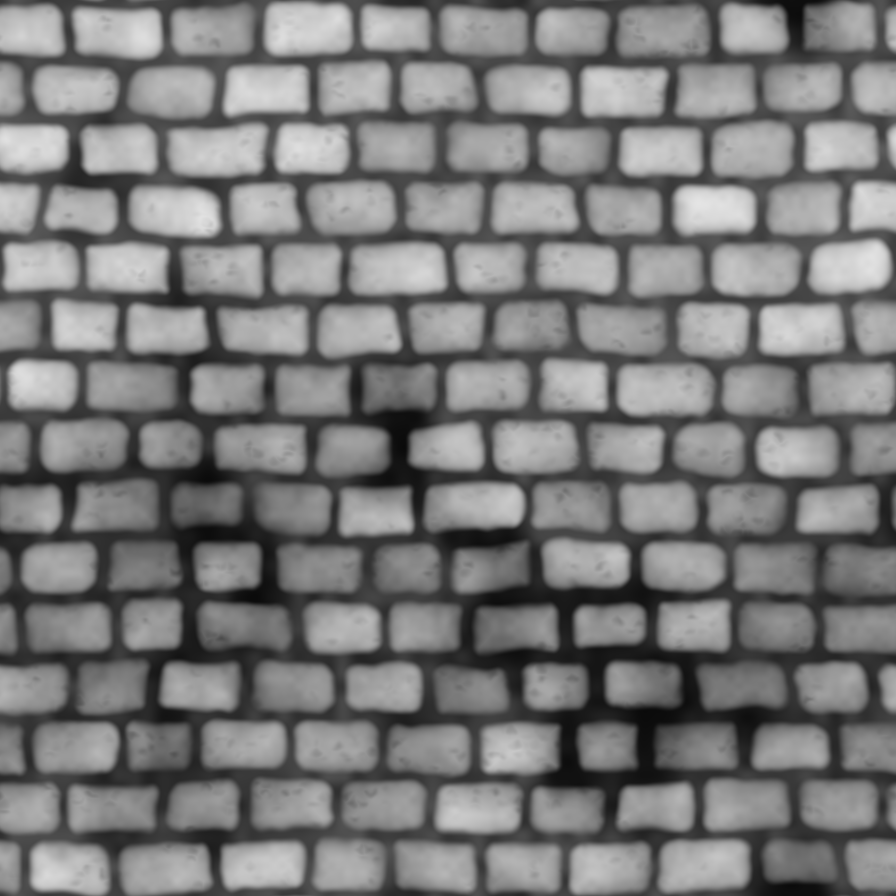
Give the GLSL for this texture, as a three.js fragment shader.

```glsl
// Grey cobbled wall: 15 staggered courses of 10 soft, rounded stones with dark joints.
// Each stone is a rounded box between jittered joints, bent by wrapping noise,
// then shaded with a dome, a random tilt, mottling, pits and broad dark stains.

varying vec2 vUv;

const float TAU = 6.28319;
const float ROWS = 15.0;
const float COLS = 10.0;
const float STAGGER = 8.0 / 15.0;   // whole number of stones after all rows
const float FIRST_SHIFT = 0.65;
const float SLIP_ROW = 5.0;         // course where the bond slips, then recovers
const float SLIP = 0.6;             // in stone widths, as are the next two
const float JOINT_JITTER = 0.2;
const float JOINT_SLANT = 0.1;      // per row
const float HALF_GAP = 0.002;       // in row heights, as are the next four
const float GAP_VARIATION = 0.03;
const float JOINT_SOFTNESS = 0.092;
const float WARP = 0.1;
const float FINE_WARP = 0.035;
const float STONE_TONE = 0.575;
const float TONE_VARIATION = 0.2;
const float TILT = 0.24;
const float DOME = 0.11;
const float MORTAR_TONE = 0.25;
const float BROAD_SHADE = 0.075;
const float PIT_CELLS = 110.0;
const float PIT_DEPTH = 0.1;

float hash(vec2 p) {
  p = fract(p * vec2(0.1031, 0.1137) + 0.137);
  p += dot(p, p.yx + 33.33);
  return fract((p.x + p.y) * p.x * 17.31 + p.y * 5.73);
}

// Value noise that wraps after n cells
float noise(vec2 uv, float n) {
  vec2 p = uv * n;
  vec2 i = floor(p);
  vec2 f = fract(p);
  f = f * f * (3.0 - 2.0 * f);
  vec2 a = mod(i, n);
  vec2 b = mod(i + 1.0, n);
  return mix(mix(hash(a), hash(vec2(b.x, a.y)), f.x),
             mix(hash(vec2(a.x, b.y)), hash(b), f.x), f.y);
}

vec2 noise2(vec2 uv, float n) {
  return vec2(noise(uv, n), noise(uv + vec2(0.37, 0.61), n)) - 0.5;
}

// Sparse cellular spots, 1 at the centre of a pit
float pits(vec2 uv) {
  vec2 p = uv * PIT_CELLS + 0.7 * noise2(uv, 120.0);
  vec2 cell = floor(p);
  float spot = 0.0;
  for (int y = -1; y <= 1; y++) {
    for (int x = -1; x <= 1; x++) {
      vec2 c = cell + vec2(float(x), float(y));
      vec2 id = mod(c, PIT_CELLS);
      vec2 centre = c + 0.2 + 0.6 * vec2(hash(id + 11.0), hash(id + 47.0));
      float present = smoothstep(0.75, 1.0, hash(id + 83.0));
      vec2 away = (p - centre) * vec2(0.8, 1.1);
      spot = max(spot, present * smoothstep(0.85, 0.0, length(away)));
    }
  }
  return spot;
}

// Position of a slanted vertical joint, in stone widths
float joint(float i, float row, float y) {
  vec2 id = vec2(mod(i, COLS), row + 20.0);
  return i + JOINT_JITTER * (hash(id) - 0.5) + JOINT_SLANT * y * (hash(id + 60.0) - 0.5);
}

float roundedBox(vec2 p, vec2 halfSize, float radius) {
  vec2 q = abs(p) - halfSize + radius;
  return length(max(q, 0.0)) + min(max(q.x, q.y), 0.0) - radius;
}

void main() {
  vec2 uv = vUv;

  // Broad light and stains, stronger along a falling diagonal
  float broad = sin(TAU * (uv.y - 0.56)) + 0.45 * sin(TAU * (uv.x - uv.y));
  float diagonal = pow(0.5 + 0.5 * cos(TAU * (uv.x + uv.y - 0.9)), 5.0);
  float blotch = noise(uv, 9.0) * 0.65 + noise(uv + 0.21, 18.0) * 0.35;
  float stain = smoothstep(0.56, 0.98, blotch + 0.17 * diagonal - 0.05 * broad);

  // Bent grid, one cell per stone
  vec2 p = uv * ROWS + WARP * noise2(uv, 23.0) + FINE_WARP * noise2(uv, 70.0);
  p.y += 0.04 * sin(TAU * (2.0 * uv.x + uv.y));
  float row = mod(floor(p.y), ROWS);
  float y = fract(p.y) - 0.5;
  float slip = SLIP * step(SLIP_ROW, row) * exp(0.5 * (SLIP_ROW - row));
  float x = p.x * COLS / ROWS + FIRST_SHIFT + row * STAGGER + slip;
  float i = floor(x);
  if (x < joint(i, row, y)) i -= 1.0;
  else if (x >= joint(i + 1.0, row, y)) i += 1.0;
  float left = joint(i, row, y);
  float right = joint(i + 1.0, row, y);
  vec2 id = vec2(mod(i, COLS), row);

  // Stone outline, fading into a soft valley at the joints
  float stoneWidth = ROWS / COLS;
  vec2 local = vec2((x - 0.5 * (left + right)) * stoneWidth, y);
  vec2 halfSize = vec2(0.5 * (right - left) * stoneWidth, 0.5);
  halfSize -= HALF_GAP + GAP_VARIATION * vec2(hash(id + 31.0), hash(id + 57.0));
  float radius = mix(0.2, 0.34, hash(id + 73.0));
  float d = roundedBox(local, halfSize, radius) + 0.07 * stain;
  float depth = max(-d, 0.0) / JOINT_SOFTNESS;
  float stone = 1.0 - exp(-depth * depth);

  // Surface of the stone
  vec2 slope = vec2(hash(id + 91.0), hash(id + 113.0)) - 0.5;
  float mottle = noise(uv, 45.0) * 0.65 + noise(uv + 0.13, 110.0) * 0.35;
  float tone = STONE_TONE + TONE_VARIATION * (hash(id + 5.0) - 0.5) + BROAD_SHADE * broad;
  tone += TILT * dot(slope, local) + DOME * smoothstep(0.0, -0.4, d);
  tone += 0.12 * (mottle - 0.5) - 0.15 * stain;
  tone -= PIT_DEPTH * pits(uv) * smoothstep(0.35, 0.75, noise(uv + 0.47, 24.0));

  // Joints
  float mortar = MORTAR_TONE + 0.12 * (noise(uv + 0.7, 60.0) - 0.5) + 0.04 * broad;
  mortar *= 1.0 - 0.8 * stain;

  gl_FragColor = vec4(vec3(clamp(mix(mortar, tone, stone), 0.02, 1.0)), 1.0);
}
```
